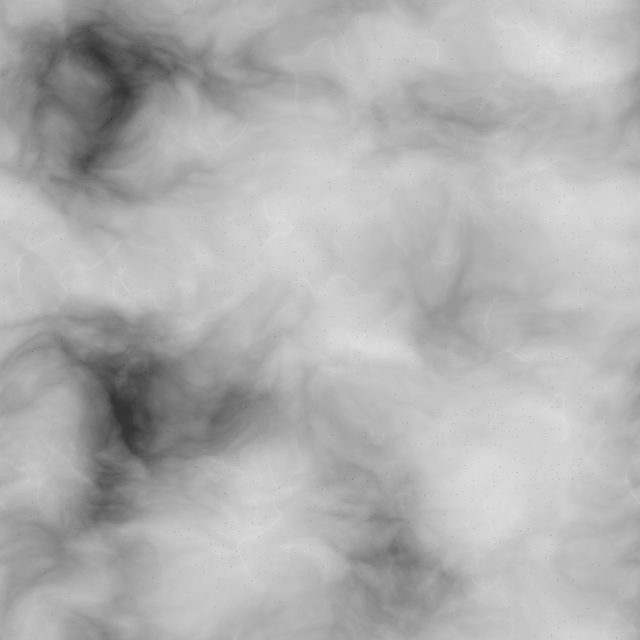
Reproduce this texture procedurally as a three.js fragment shader.

```glsl
// Seamless grey cloud texture with dark smoky blotches, faint veins and fine specks.
varying vec2 vUv;

const float TAU = 6.2831853;

float hash(vec2 cell, float seed) {
  return fract(sin(dot(cell, vec2(127.1, 311.7)) + seed * 74.7) * 43758.5453);
}

// Dot product of a wrapped lattice gradient with the offset from its corner.
float corner(vec2 cell, vec2 offset, vec2 period, float seed) {
  float angle = TAU * hash(mod(cell, period), seed);
  return dot(vec2(cos(angle), sin(angle)), offset);
}

// Gradient noise that repeats after a whole number of cells.
float noise(vec2 uv, vec2 period, float seed) {
  vec2 p = uv * period;
  vec2 cell = floor(p);
  vec2 f = p - cell;
  vec2 s = f * f * f * (f * (f * 6.0 - 15.0) + 10.0);
  vec2 e = vec2(1.0, 0.0);
  float low = mix(corner(cell, f, period, seed),
                  corner(cell + e.xy, f - e.xy, period, seed), s.x);
  float high = mix(corner(cell + e.yx, f - e.yx, period, seed),
                   corner(cell + e.xx, f - e.xx, period, seed), s.x);
  return mix(low, high, s.y);
}

// Periodic displacement, used to bend straight structure.
vec2 warp(vec2 uv, vec2 period, float amount, float seed) {
  return uv + amount * vec2(noise(uv, period, seed), noise(uv, period, seed + 1.0));
}

// Smooth large masses with creased, billowing detail; roughly unit deviation.
float clouds(vec2 uv, float seed) {
  vec2 period = vec2(3.0, 4.0);
  float sum = noise(uv, period, seed);
  float amplitude = 0.55;
  for (int i = 1; i < 7; i++) {
    period *= 2.0;
    float n = noise(uv, period, seed + float(i));
    float billow = (abs(n) - 0.17) * 1.6;
    sum += amplitude * mix(n, billow, 0.5);
    amplitude *= 0.5;
  }
  return sum / 0.236;
}

// Thin curling lines along one level of a bent noise field.
float veins(vec2 uv, vec2 period, float seed) {
  vec2 bent = warp(uv, period * 2.0, 0.05, seed);
  float level = abs(noise(bent, period, seed + 2.0) - 0.06);
  float patches = smoothstep(-0.05, 0.3, noise(uv, vec2(6.0), seed + 3.0));
  return patches * (0.7 * exp(-level * 55.0) + 0.3 * exp(-level * 12.0));
}

// Tiny elongated marks, at most one per grid cell.
float specks(vec2 uv, float count, float chance, float seed) {
  vec2 p = uv * count;
  vec2 cell = mod(floor(p), count);
  vec2 center = 0.25 + 0.5 * vec2(hash(cell, seed), hash(cell, seed + 1.0));
  float angle = TAU * hash(cell, seed + 2.0);
  vec2 axis = vec2(cos(angle), sin(angle));
  vec2 d = fract(p) - center;
  vec2 local = vec2(dot(d, axis), 1.7 * dot(d, vec2(-axis.y, axis.x)));
  float mark = 1.0 - smoothstep(0.05, 0.19, length(local));
  float strength = 0.4 + 0.6 * hash(cell, seed + 3.0);
  return mark * strength * step(hash(cell, seed + 4.0), chance);
}

// Compresses the lights and stretches the darks into deep smoky spots.
float smokeTone(float density) {
  return 0.922 - 0.21 * exp(-0.42 * clamp(density, -2.9, 2.6));
}

void main() {
  // Cloud masses
  vec2 uv = warp(vUv, vec2(5.0), 0.07, 11.0);
  uv = warp(uv, vec2(14.0), 0.018, 14.0);
  float grey = smokeTone(clouds(uv, 21.0));

  // Veins and specks, clearest in the pale areas
  float pale = smoothstep(0.50, 0.74, grey);
  float lines = veins(vUv, vec2(9.0), 41.0) + 0.7 * veins(vUv, vec2(15.0), 51.0);
  grey += 0.035 * lines * mix(0.3, 1.0, pale);
  float brightest = smoothstep(0.74, 0.81, grey);
  grey -= 0.11 * specks(vUv, 90.0, 0.03 + 0.3 * brightest, 61.0);

  gl_FragColor = vec4(vec3(grey), 1.0);
}
```
